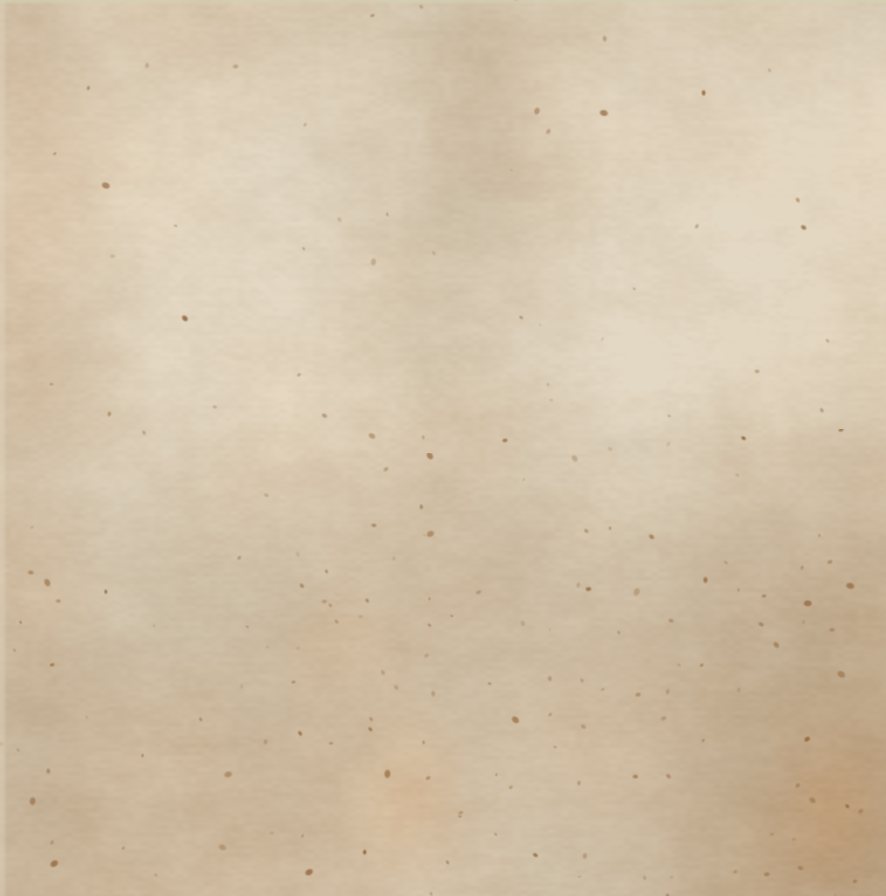
This texture is drawn by a Shadertoy shader. Its source:

```glsl
// Aged parchment: soft light and tan clouds, warm stains and scattered brown specks.
// A smooth tone map is disturbed by layered value noise, then coloured by a ramp
// from tan to cream; specks are jittered ellipses on two grids.

#define DARK_TAN    vec3(0.69, 0.59, 0.465)
#define CREAM       vec3(0.885, 0.835, 0.75)
#define SPECK_BROWN vec3(0.56, 0.38, 0.20)
#define STAIN_TINT  vec3(0.022, -0.012, -0.036)
#define CLOUD_DEPTH 0.40
#define MOTTLE_DEPTH 0.20
#define GRAIN_DEPTH 0.085
#define BIG_SPECK   0.0029
#define SMALL_SPECK 0.0019

float hash(vec2 p) {
    return fract(sin(dot(p, vec2(127.1, 311.7))) * 43758.5453);
}

float noise(vec2 p) {
    vec2 cell = floor(p), f = fract(p);
    f = f * f * (3.0 - 2.0 * f);
    float low = mix(hash(cell), hash(cell + vec2(1, 0)), f.x);
    float high = mix(hash(cell + vec2(0, 1)), hash(cell + vec2(1, 1)), f.x);
    return mix(low, high, f.y);
}

// Layered noise centred on zero
float fbm(vec2 p) {
    float sum = 0.0, amp = 0.5;
    for (int i = 0; i < 5; i++) {
        sum += amp * (noise(p) - 0.5);
        p = mat2(1.6, 1.2, -1.2, 1.6) * p + 7.3;
        amp *= 0.5;
    }
    return sum;
}

// Soft elliptical patch, 1 at its centre
float patchAt(vec2 p, vec2 centre, vec2 size) {
    vec2 d = (p - centre) / size;
    return exp(-dot(d, d));
}

// One jittered, slightly stretched speck per occupied cell
float specks(vec2 p, float cells, float radius, float share) {
    vec2 id = floor(p * cells);
    vec2 jitter = vec2(hash(id + 3.1), hash(id + 8.7));
    vec2 d = (fract(p * cells) - 0.2 - 0.6 * jitter) / cells;
    float angle = 6.2832 * hash(id + 5.5);
    d = mat2(cos(angle), sin(angle), -sin(angle), cos(angle)) * d;
    d.x *= 0.75;
    float size = radius * mix(0.5, 1.15, hash(id + 1.9));
    float soft = 0.0008 + 0.7 / iResolution.y;
    float dot1 = 1.0 - smoothstep(size - soft, size + soft, length(d));
    return dot1 * step(hash(id + 12.4), share) * mix(0.3, 0.9, hash(id + 6.6));
}

// Broad light and shade: 0 is dark tan, 1 is cream
float toneAt(vec2 p, vec2 uv) {
    vec2 q = p + 0.10 * vec2(fbm(p * 4.0), fbm(p * 4.0 + 31.0));
    float lower = 1.0 - smoothstep(0.18, 0.62, q.y);
    float tone = mix(0.91, 0.56, lower);
    tone -= 0.24 * lower * smoothstep(0.68, 1.0, uv.x);
    tone -= 0.22 * patchAt(uv, vec2(1.0, 0.0), vec2(0.25, 0.22));
    tone -= 0.16 * (1.0 - smoothstep(0.0, 0.18, q.x));
    tone -= 0.10 * smoothstep(0.84, 1.0, q.y);
    tone -= 0.22 * patchAt(q, vec2(0.55, 0.86), vec2(0.07, 0.15));
    tone -= 0.10 * patchAt(q, vec2(0.50, 0.52), vec2(0.05, 0.22));
    tone += 0.09 * patchAt(q, vec2(0.24, 0.68), vec2(0.16, 0.24));
    tone += 0.06 * patchAt(q, vec2(0.80, 0.74), vec2(0.17, 0.20));
    tone += 0.10 * patchAt(q, vec2(0.62, 0.20), vec2(0.12, 0.20));
    return tone;
}

void mainImage(out vec4 fragColor, in vec2 fragCoord) {
    vec2 p = fragCoord / iResolution.y;
    vec2 uv = fragCoord / iResolution.xy;

    // Clouds, mottling and fine, mostly horizontal grain
    float tone = toneAt(p, uv);
    tone += CLOUD_DEPTH * fbm(p * vec2(4.0, 5.0) + 2.0);
    tone += MOTTLE_DEPTH * fbm(p * vec2(22.0, 30.0) + 17.0);
    tone += GRAIN_DEPTH * (noise(p * vec2(130.0, 220.0)) - 0.5);
    tone += 0.5 * GRAIN_DEPTH * (noise(p * vec2(25.0, 240.0) + 50.0) - 0.5);
    vec3 color = mix(DARK_TAN, CREAM, clamp(tone, -0.1, 1.04));

    // Warm stains and slight hue drift
    float stain = patchAt(p, vec2(0.46, 0.11), vec2(0.06, 0.09));
    stain += patchAt(p, vec2(0.93, 0.10), vec2(0.06, 0.08));
    stain += 0.5 * patchAt(p, vec2(0.38, 0.29), vec2(0.05, 0.06));
    stain += 0.5 * patchAt(p, vec2(0.03, 0.72), vec2(0.08, 0.30));
    stain += 0.9 * fbm(p * 6.0 + 71.0);
    color += STAIN_TINT * stain;

    // Specks gather below the middle
    float share = mix(0.42, 0.10, smoothstep(0.45, 0.65, p.y));
    float speck = specks(p, 13.0, BIG_SPECK, share);
    speck = max(speck, 0.6 * specks(p + 0.37, 29.0, SMALL_SPECK, 0.6 * share));
    color = mix(color, SPECK_BROWN, speck);

    // Pale worn rim along the left and top
    float rim = 1.0 - smoothstep(0.002, 0.009, p.x);
    color = mix(color, CREAM, 0.45 * rim);
    float topRim = smoothstep(0.994, 0.999, p.y);
    color = mix(color, vec3(0.83, 0.82, 0.70), 0.6 * topRim);

    fragColor = vec4(color, 1.0);
}
```
